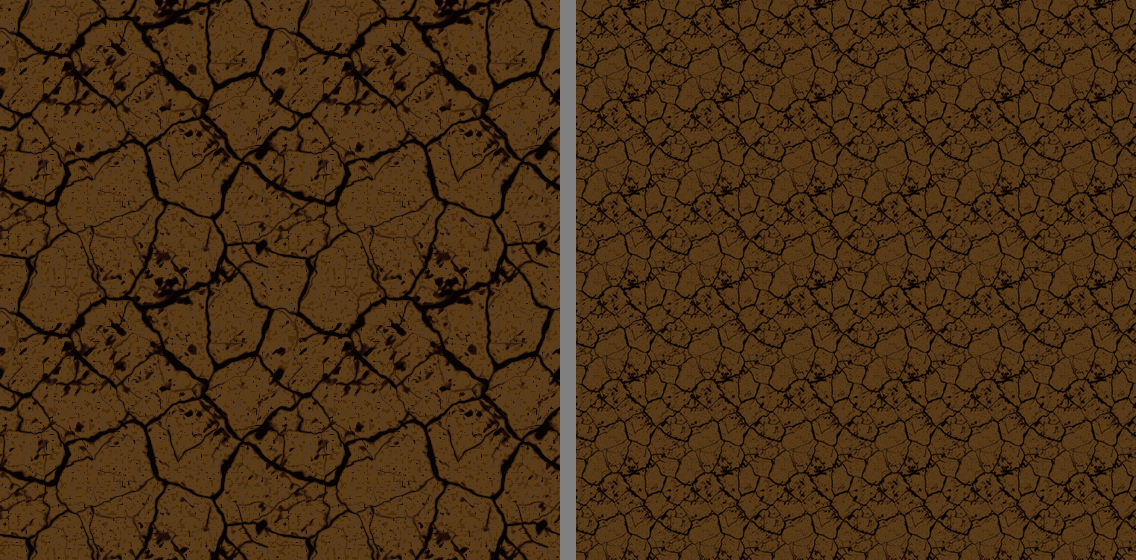
Left, the tile; right, the same tile 3 across and 3 down.
Give the GLSL for this texture, as a Shadertoy shader.

```glsl
// Dry brown earth split by branching black cracks, with flecks, pits and holes; tiles seamlessly.

const float REPEATS = 2.0;            // tiles across and down
const float PLATES = 4.0;             // large plates per tile side
const float SHARDS = 7.0;             // hairline plates per tile side
const vec2 CRACK_WIDTH = vec2(0.0008, 0.0098);     // half widths, in tiles
const vec2 HAIRLINE_WIDTH = vec2(-0.0045, 0.0028); // negative ones stay closed
const vec3 WARP = vec3(0.050, 0.020, 0.008);       // coarse to fine raggedness
const vec2 FLECK_SIZE = vec2(16.0, 40.0);          // frequency along and across
const vec3 FLECK_LEVELS = vec3(0.725, 0.77, 0.84); // stain, rust, black
const int HOLES = 3;
const vec2 HOLE_SIZE = vec2(0.034, 0.014);

const vec3 SOIL = vec3(0.36, 0.24, 0.09);
const vec3 DUST = vec3(0.33, 0.23, 0.14);
const vec3 SHADE = vec3(0.30, 0.18, 0.05);
const vec3 STAIN = vec3(0.23, 0.13, 0.06);
const vec3 RUST = vec3(0.13, 0.05, 0.03);
const vec3 BLACK = vec3(0.03, 0.01, 0.01);

// Integer hash of a wrapped lattice cell
vec3 hash(vec2 cell, vec2 period, int seed) {
    uvec3 v = uvec3(uvec2(mod(cell, period) + 0.5), uint(seed));
    v = v * 1664525u + 1013904223u;
    v.x += v.y * v.z; v.y += v.z * v.x; v.z += v.x * v.y;
    v ^= v >> 16u;
    v.x += v.y * v.z; v.y += v.z * v.x; v.z += v.x * v.y;
    return vec3(v >> 8u) / 16777216.0;
}

// Smooth noise that wraps once per tile
vec3 noise(vec2 p, vec2 freq, int seed) {
    p *= freq;
    vec2 i = floor(p), f = fract(p);
    f = f * f * (3.0 - 2.0 * f);
    vec3 low = mix(hash(i, freq, seed), hash(i + vec2(1, 0), freq, seed), f.x);
    vec3 high = mix(hash(i + vec2(0, 1), freq, seed), hash(i + vec2(1, 1), freq, seed), f.x);
    return mix(low, high, f.y);
}

// Signed distance to plate borders; each border has its own width
float cracks(vec2 p, float n, vec2 width, float swell, int seed) {
    vec2 g = floor(p * n), f = fract(p * n), home = vec2(0), near = vec2(0);
    float best = 9.0, homeKey = 0.0;
    for (int y = -1; y <= 1; y++)
    for (int x = -1; x <= 1; x++) {
        vec2 o = vec2(x, y);
        vec3 h = hash(g + o, vec2(n), seed);
        vec2 r = o + h.xy - f;
        if (dot(r, r) < best) { best = dot(r, r); home = o; near = r; homeKey = h.z; }
    }
    float d = 9.0;
    for (int y = -2; y <= 2; y++)
    for (int x = -2; x <= 2; x++) {
        vec2 o = home + vec2(x, y);
        vec3 h = hash(g + o, vec2(n), seed);
        vec2 r = o + h.xy - f, across = r - near;
        if (dot(across, across) < 1e-5) continue;
        float w = mix(width.x, width.y, fract(homeKey + h.z)) * swell;
        d = min(d, dot(0.5 * (near + r), normalize(across)) / n - w);
    }
    return d;
}

// Short slanted streaks; integer shear keeps them periodic
float streaks(vec2 p, vec2 freq, int seed) {
    vec2 q = vec2(p.x + p.y, p.y - p.x);
    float rise = noise(q, freq, seed).x;
    float fall = noise(q, freq.yx, seed + 1).x;
    return mix(fall, rise, smoothstep(0.4, 0.6, noise(p, vec2(3), seed + 2).x));
}

// Distance to a few ragged elongated holes
float holes(vec2 p) {
    float d = 9.0;
    for (int i = 0; i < HOLES; i++) {
        vec3 h = hash(vec2(i, 3), vec2(64), 71);
        vec2 r = fract(p - h.xy + 0.5) - 0.5;
        float a = 0.4 + 0.6 * h.z;
        r = mat2(cos(a), -sin(a), sin(a), cos(a)) * r;
        d = min(d, (length(r / HOLE_SIZE) - 0.7 - 0.3 * h.z) * HOLE_SIZE.y);
    }
    return d;
}

void mainImage(out vec4 fragColor, in vec2 fragCoord) {
    vec2 p = fragCoord / iResolution.xy * REPEATS;
    float aa = REPEATS / min(iResolution.x, iResolution.y);

    // Ragged coordinates
    vec2 fine = (noise(p, vec2(64), 3).xy - 0.5) * WARP.z;
    vec2 ragged = p + fine + (noise(p, vec2(8), 1).xy - 0.5) * WARP.x
                + (noise(p, vec2(24), 2).xy - 0.5) * WARP.y;
    vec3 patches = 0.65 * noise(p, vec2(4), 5) + 0.35 * noise(p, vec2(11), 6);

    // Soil with grain
    float grain = noise(p, vec2(128), 11).x;
    vec3 color = mix(SOIL, DUST, smoothstep(0.70, 0.78, grain));
    color = mix(color, SHADE, smoothstep(0.30, 0.22, grain));

    // Flecks clustered in patches, and tiny pits
    float fleck = 0.65 * streaks(p + 2.0 * fine, FLECK_SIZE, 21)
                + 0.35 * streaks(p, 2.0 * FLECK_SIZE, 31) + 0.5 * (patches.x - 0.5);
    vec3 level = smoothstep(FLECK_LEVELS - 0.02, FLECK_LEVELS + 0.02, vec3(fleck));
    color = mix(color, STAIN, level.x);
    color = mix(color, RUST, level.y);
    float pit = smoothstep(0.90, 0.95, noise(p, vec2(96), 41).x);
    color = mix(color, BLACK, max(level.z, 0.8 * pit));

    // Cracks, hairlines and holes
    float swell = 0.6 + 0.8 * noise(p, vec2(14), 51).x;
    float d = cracks(ragged, PLATES, CRACK_WIDTH, swell, 61);
    float hair = cracks(ragged + 0.37, SHARDS, HAIRLINE_WIDTH, 1.0, 62);
    d = min(d, hair + 0.02 * max(0.0, 0.48 - patches.y));
    d = min(d, holes(ragged));
    color = mix(color, RUST, 0.6 * smoothstep(0.003 + aa, 0.0, d));
    color = mix(color, BLACK, smoothstep(0.5 * aa, -0.5 * aa, d));

    fragColor = vec4(color, 1.0);
}
```
